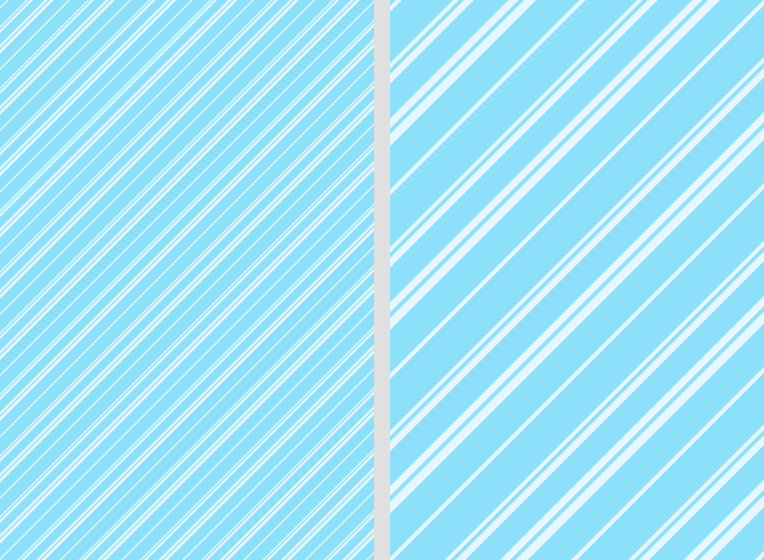
Left, the full canvas; right, a detail of the centre.
Write a Shadertoy shader that draws this pattern.

```glsl
const vec3 SKY = vec3(0.55, 0.88, 0.98);
const vec3 PALE = vec3(0.90, 0.97, 1.00);
const float REPEATS_DOWN = 9.143;
const float PHASE = 0.131;
const int LINE_COUNT = 5;

// Centre and width of each line, as fractions of one repeat
const vec2 LINES[LINE_COUNT] = vec2[](
    vec2(0.000, 0.032),
    vec2(0.312, 0.031),
    vec2(0.382, 0.053),
    vec2(0.625, 0.055),
    vec2(0.715, 0.066)
);

// Share of a pixel footprint covered by a line that repeats every unit
float lineCoverage(float position, float centre, float width, float footprint) {
    float offset = fract(position - centre + 0.5) - 0.5;
    float upper = min(offset + 0.5 * footprint, 0.5 * width);
    float lower = max(offset - 0.5 * footprint, -0.5 * width);
    return clamp((upper - lower) / footprint, 0.0, 1.0);
}

// All lines of the repeating group
float stripeGroup(float position, float footprint) {
    float coverage = 0.0;
    for (int i = 0; i < LINE_COUNT; i++) {
        coverage += lineCoverage(position, LINES[i].x, LINES[i].y, footprint);
    }
    return min(coverage, 1.0);
}

void mainImage(out vec4 fragColor, in vec2 fragCoord) {
    vec2 uv = fragCoord / iResolution.y;

    // Diagonal coordinate measured from the upper left corner
    float position = (uv.x + 1.0 - uv.y) * REPEATS_DOWN - PHASE;
    float footprint = sqrt(2.0) * REPEATS_DOWN / iResolution.y;

    fragColor = vec4(mix(SKY, PALE, stripeGroup(position, footprint)), 1.0);
}
```
